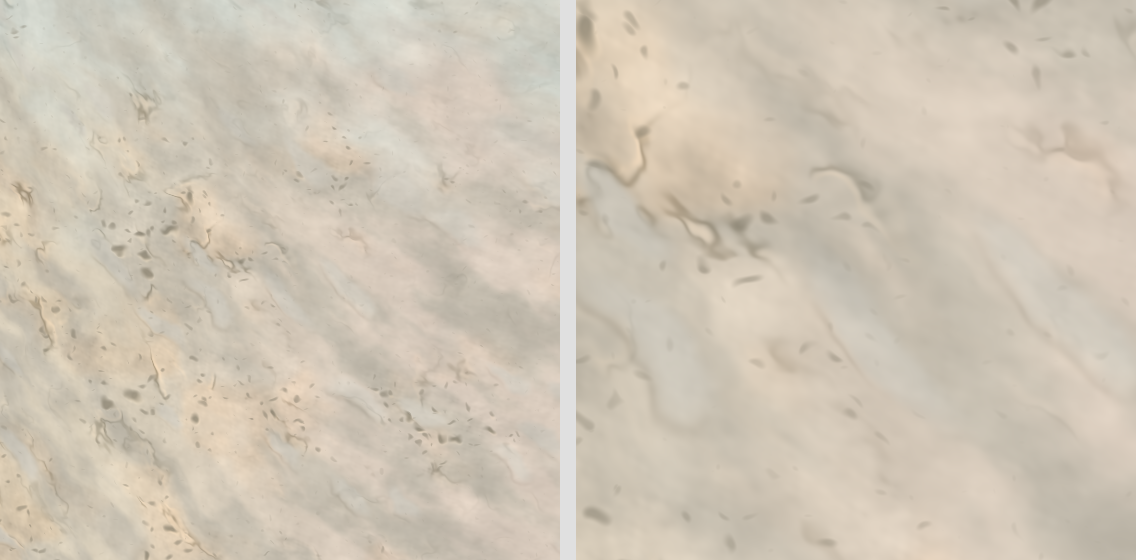
Left: the whole. Right: its middle third, enlarged.
Reproduce this texture procedurally as a WebGL 2 fragment shader.

```glsl
#version 300 es
precision highp float;
// Weathered pale stone: curved diagonal streaks, a few worn plates and
// crumbly rough patches with pits and crevices. Layered value noise gives tone
// and relief, lit from the upper left; scattered ellipses give pits and plates.
uniform vec2 u_resolution;
out vec4 fragColor;

float hash(vec2 p) {
  return fract(sin(dot(p, vec2(127.1, 311.7))) * 43758.5453);
}

vec2 hash2(vec2 p) {
  return vec2(hash(p), hash(p + 57.3));
}

float noise(vec2 p) {
  vec2 i = floor(p), f = fract(p);
  f = f * f * (3.0 - 2.0 * f);
  float low = mix(hash(i), hash(i + vec2(1, 0)), f.x);
  float high = mix(hash(i + vec2(0, 1)), hash(i + vec2(1, 1)), f.x);
  return mix(low, high, f.y);
}

float fbm(vec2 p) {
  float sum = 0.0, gain = 0.533;
  for (int i = 0; i < 4; i++) {
    sum += gain * noise(p);
    p = mat2(1.6, 1.2, -1.2, 1.6) * p + 9.7;
    gain *= 0.5;
  }
  return sum;
}

vec2 rotate(vec2 p, float a) {
  float c = cos(a), s = sin(a);
  return vec2(c * p.x + s * p.y, c * p.y - s * p.x);
}

// x runs along the streaks, y across them; steeper on the left.
vec2 streakSpace(vec2 p) {
  float bend = 0.25 * (p.x - 0.5) * (p.x - 0.5);
  return vec2(0.73 * p.x - 0.68 * p.y, 0.68 * p.x + 0.73 * p.y - bend);
}

// Height difference towards the light; negative values face away from it.
float slope(vec2 p, vec2 scale, float reach) {
  vec2 toLight = reach * vec2(-0.6, 0.8);
  return fbm(streakSpace(p - toLight) * scale) - fbm(streakSpace(p + toLight) * scale);
}

// Sparse scattered hollows of very mixed size.
float pits(vec2 p, float cells, float amount, float seed) {
  vec2 g = p * cells, id = floor(g);
  float dark = 0.0;
  for (int j = -1; j <= 1; j++) {
    for (int i = -1; i <= 1; i++) {
      vec2 cell = id + vec2(i, j);
      float size = amount * max(0.0, mix(-0.3, 0.42, hash(cell + seed + 13.0)));
      vec2 d = g - cell - 0.1 - 0.8 * hash2(cell + seed);
      d = rotate(d, mix(-1.5, 0.5, hash(cell + seed + 29.0)));
      float soft = size + 0.03;
      float hollow = 1.0 - smoothstep(0.2 * soft, soft, length(d * vec2(0.7, 1.25)));
      dark = max(dark, hollow * min(1.0, size * 5.0));
    }
  }
  return dark;
}

// Worn lozenges: x is the flat face, y the shadow under its edge.
vec2 plates(vec2 q, vec2 cells, float seed) {
  vec2 g = q * cells, id = floor(g), result = vec2(0.0);
  for (int j = -1; j <= 1; j++) {
    for (int i = -1; i <= 1; i++) {
      vec2 cell = id + vec2(i, j);
      float present = step(0.72, hash(cell + seed));
      vec2 d = g - cell - 0.2 - 0.6 * hash2(cell + seed + 5.0);
      float r = length(d * vec2(1.0, 1.25)) / mix(0.25, 0.5, hash(cell + seed + 17.0));
      float rim = exp(-pow((r - 1.05) / 0.15, 2.0)) * smoothstep(0.0, 0.35, -d.y);
      result = max(result, present * vec2(1.0 - smoothstep(0.5, 1.1, r), rim));
    }
  }
  return result;
}

void main() {
  vec2 p = gl_FragCoord.xy / u_resolution;
  vec2 wobble = vec2(fbm(p * 11.0), fbm(p * 11.0 + 40.0)) - 0.5;
  vec2 crumble = vec2(noise(p * 85.0), noise(p * 85.0 + 33.0)) - 0.5;
  vec2 q = streakSpace(p + 0.045 * wobble);

  // Where the surface is broken and where it is worn flat.
  vec2 plate = plates(q + 0.02 * wobble, vec2(6.0, 15.0), 3.0);
  float patchy = fbm(q * vec2(5.0, 9.0) + 21.0);
  float rough = smoothstep(0.38, 0.66, patchy - 0.12 * smoothstep(0.7, 1.0, p.y));
  rough *= 1.0 - 0.8 * plate.x;

  // Broad colour: cool at the top, ochre on the left, pink on the right.
  vec3 warm = mix(vec3(0.85, 0.81, 0.73), vec3(0.855, 0.80, 0.745), smoothstep(0.1, 0.8, p.x));
  float cool = smoothstep(0.6, 1.0, p.y + 0.7 * (fbm(q * vec2(4.0, 8.0)) - 0.5));
  vec3 color = mix(warm, vec3(0.82, 0.835, 0.80), cool);
  float streak = fbm(q * vec2(7.0, 20.0) + 70.0);
  float shade = smoothstep(0.34, 0.72, streak + 0.08 * (0.5 - p.x));
  color = mix(color, vec3(0.75, 0.725, 0.67), 0.85 * shade * (1.0 - 0.5 * cool));
  color = mix(color, vec3(0.81, 0.795, 0.755), 0.6 * plate.x);
  color -= 0.05 * plate.y * smoothstep(0.35, 0.7, noise(q * 22.0));
  color += vec3(0.13, 0.12, 0.11) * (fbm(q * vec2(13.0, 20.0) + 50.0) - 0.5);
  color += vec3(0.03, 0.0, -0.025) * rough * smoothstep(0.4, 0.7, noise(p * 14.0 + 5.0));

  // Relief: soft lumps, then crumbly grain with cast shadows in rough parts.
  float lumps = slope(p, vec2(9.0, 16.0), 0.007);
  float grain = slope(p + 0.006 * wobble, vec2(19.0, 31.0), 0.0028);
  color += 0.12 * lumps;
  color += grain * mix(vec3(0.12), vec3(0.29, 0.27, 0.25), rough);
  color -= vec3(0.13, 0.13, 0.14) * rough * smoothstep(0.08, 0.28, -grain);

  // Short crevices with a dark upper lip and a pale lower one.
  float crack = fbm(q * vec2(12.0, 20.0) + 90.0) - 0.5;
  float gate = smoothstep(0.5, 0.8, noise(q * vec2(19.0, 27.0) + 8.0)) * (0.15 + 0.85 * rough);
  color -= vec3(0.17, 0.17, 0.18) * gate * exp(-pow(crack / 0.03, 2.0));
  color += vec3(0.06, 0.04, 0.02) * gate * exp(-pow((crack + 0.07) / 0.04, 2.0));

  // Ragged pits with a pale lower rim, crowded together in the rough patches.
  vec2 ragged = p + 0.012 * wobble + 0.009 * crumble;
  vec2 rimShift = vec2(-0.003, 0.005);
  float crowd = rough * smoothstep(0.35, 0.75, noise(q * vec2(11.0, 15.0)));
  float fine = pits(ragged, 46.0, 0.35 + 0.5 * rough, 11.0);
  float coarse = pits(ragged, 25.0, crowd, 47.0);
  color += vec3(0.07, 0.055, 0.035) * crowd * pits(ragged + rimShift, 25.0, crowd, 47.0);
  float dark = max(fine * (0.15 + 0.3 * rough), 0.65 * coarse);
  color = mix(color, vec3(0.48, 0.455, 0.39), dark);

  fragColor = vec4(clamp(color, 0.0, 1.0), 1.0);
}
```
